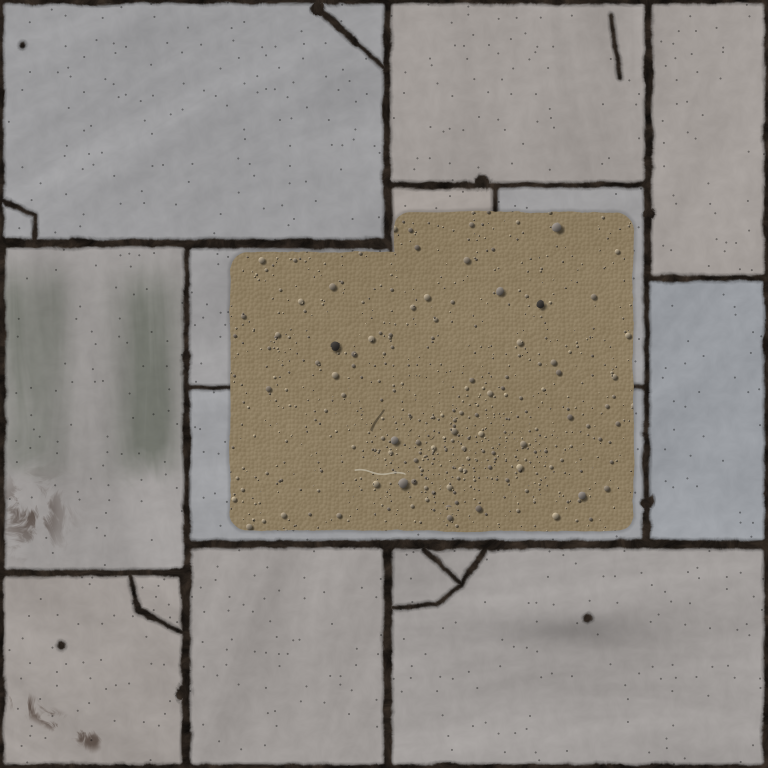
Reproduce this texture procedurally as a Shadertoy shader.

```glsl
vec2 hash2(vec2 p) {
  vec3 h = fract(p.xyx * vec3(.1031, .103, .0973));
  h += dot(h, h.yzx + 33.33);
  return fract((h.xx + h.yz) * h.zy);
}

// Nearest feature point: offset, distance, random id
vec4 cell(vec2 p) {
  vec4 best = vec4(9);
  for (int k = 0; k < 9; k++) {
    vec2 c = floor(p) + vec2(k % 3, k / 3) - 1.;
    vec2 o = p - c - .15 - .7 * hash2(c);
    if (length(o) < best.z) best = vec4(o, length(o), hash2(c + 71.).x);
  }
  return best;
}

// Layered, warped sines, roughly -1 to 1
float waves(vec2 p) {
  float sum = 0., amp = .6;
  for (int i = 0; i < 5; i++) {
    p = mat2(.8, .6, -.6, .8) * p * 1.9 + 1.7;
    p += .7 * sin(p.yx * .8 + float(i));
    sum += amp * sin(p.x) * sin(p.y);
    amp *= .6;
  }
  return sum;
}

float roundBox(vec2 p, vec4 b, float r) {
  vec2 q = abs(p - .5 * (b.xy + b.zw)) - .5 * (b.zw - b.xy) + r;
  return length(max(q, 0.)) + min(max(q.x, q.y), 0.) - r;
}

float segment(vec2 p, vec4 s) {
  vec2 a = p - s.xy, b = s.zw - s.xy;
  return length(a - b * clamp(dot(a, b) / dot(b, b), 0., 1.));
}

// Keeps the closest slab: its distance, warmth and vein angle
void slab(vec2 p, vec4 box, float warmth, float angle, inout vec3 nearest) {
  float d = roundBox(p, box, .006);
  if (d < nearest.x) nearest = vec3(d, warmth, angle);
}

void pebble(inout vec3 col, vec2 o, float r, vec3 tone, float px) {
  col *= .5 + .5 * smoothstep(r * .5, r * 1.4, length(o - r * vec2(.6, -.6)));
  float light = .8 + .4 * dot(o / r, vec2(-.6, .7));
  col = mix(tone * light, col, smoothstep(-px, px, length(o) - r));
}

vec3 paving(vec2 p, float px) {
  vec2 w = p + .0015 * vec2(waves(p * 45.), waves(p * 45. + 9.));
  vec3 m = vec3(1);
  slab(w, vec4(.003, .687, .501, .997), -.01, .5, m);
  slab(w, vec4(.507, .761, .841, .997), .014, 1.7, m);
  slab(w, vec4(.847, .64, .997, .997), .015, 1.5, m);
  slab(w, vec4(.005, .257, .241, .68), .005, 1.6, m);
  slab(w, vec4(.245, .497, .507, .678), -.005, .1, m);
  slab(w, vec4(.509, .497, .643, .757), .02, .2, m);
  slab(w, vec4(.646, .497, .84, .757), -.006, .3, m);
  slab(w, vec4(.245, .295, .84, .494), -.015, .1, m);
  slab(w, vec4(.844, .295, .997, .636), -.025, .8, m);
  slab(w, vec4(.003, .003, .238, .251), .016, -.6, m);
  slab(w, vec4(.246, .003, .501, .288), .01, 1.2, m);
  slab(w, vec4(.509, .003, .996, .287), .008, .1, m);

  // Veins, mottling and pits
  float c = cos(m.z), s = sin(m.z);
  vec2 along = mat2(c, -s, s, c) * p;
  vec3 col = vec3(.615, .605, .602) + m.y * vec3(.6, -.3, -1.2);
  col += .035 * waves(along * vec2(3, 13) + m.z * 9.);
  col += .014 * (waves(p * 9. + m.z * 5.) + waves(p * 75.));
  vec4 pit = cell(p * 62.);
  if (pit.w < .22) col *= .65 + .35 * smoothstep(.03, .13, pit.z);

  // Green weathering, rust and a grey band
  float green = .6 + .5 * cos((p.x - .04) * 42.);
  green *= smoothstep(.36, .42, p.y + .02 * waves(p * 14.)) * (1. - smoothstep(.6, .68, p.y));
  green *= step(p.x, .242) * (.8 + .4 * waves(p * vec2(22, 3)));
  col *= 1. - clamp(green, 0., 1.) * vec3(.3, .27, .31);
  vec2 r = p - vec2(.04, .33);
  float rust = exp(-600. * dot(r, r)) + 1. - smoothstep(.004, .018, segment(w, vec4(.01, .095, .12, .035)));
  col *= 1. - vec3(.4, .45, .48) * min(rust, 1.) * smoothstep(-.1, .6, waves(p * 38.));
  vec2 band = (p - vec2(.74, .18)) / vec2(.09, .018);
  col *= 1. - .14 * exp(-dot(band, band));

  // Broken corners, chips and dirt-filled joints
  vec4 cracks[10] = vec4[10](vec4(.413, .99, .5, .912), vec4(0, .74, .045, .72),
    vec4(.045, .72, .046, .686), vec4(.17, .251, .18, .205), vec4(.18, .205, .238, .176),
    vec4(.511, .208, .568, .214), vec4(.568, .214, .6, .238), vec4(.6, .238, .632, .288),
    vec4(.552, .285, .6, .24), vec4(.795, .98, .808, .9));
  vec3 chips[8] = vec3[8](vec3(.413, .988, .011), vec3(.627, .762, .01), vec3(.846, .72, .009),
    vec3(.24, .1, .012), vec3(.842, .345, .009), vec3(.03, .941, .004),
    vec3(.08, .159, .005), vec3(.765, .195, .005));
  float gap = -m.x, ragged = .75 + .4 * waves(p * 50.);
  for (int i = 0; i < 10; i++) gap = min(gap, segment(w, cracks[i]) - .0015);
  gap -= .003 * max(waves(p * 24.), 0.);
  for (int i = 0; i < 8; i++) gap = min(gap, length(w - chips[i].xy) - chips[i].z * ragged);
  col *= .65 + .35 * smoothstep(0., .006, gap);
  vec3 dirt = vec3(.19, .16, .135) * ragged;
  return mix(dirt, col, smoothstep(-px, .0015 + px, gap));
}

vec3 sand(vec2 p, float px) {
  vec3 col = vec3(.54, .48, .375) + .012 * (waves(p * 5.) + waves(p * 85.));
  col += .07 * (cell(p * 190.).z - cell(p * 190. + vec2(.28, -.28)).z);
  // Scattered grit, densest low and right of centre
  vec2 heap = (p - vec2(.6, .415)) / vec2(.11, .06);
  float density = .13 + .55 * exp(-dot(heap, heap));
  for (int i = 0; i < 3; i++) {
    float scale = 42. * pow(1.75, float(i));
    vec4 grit = cell(p * scale + float(i) * 17.);
    float size = (.06 + .12 * fract(grit.w * 37.)) / scale;
    vec3 tone = mix(vec3(.5, .46, .42), vec3(.76, .7, .59), fract(grit.w * 91.));
    if (grit.w < density) pebble(col, grit.xy / scale, size, tone, px);
  }
  // Larger stones
  vec3 stones[7] = vec3[7](vec3(.436, .549, .006), vec3(.704, .604, .005), vec3(.725, .704, .006),
    vec3(.514, .427, .005), vec3(.758, .355, .005), vec3(.651, .621, .005), vec3(.525, .371, .006));
  vec2 rough = p + .001 * waves(p * 90.);
  for (int i = 0; i < 7; i++)
    pebble(col, rough - stones[i].xy, stones[i].z, vec3(.56, .53, .5) * (i < 2 ? .46 : 1.), px);
  // Twigs
  vec2 bent = p + .002 * sin(p.yx * 130.);
  float grass = segment(bent, vec4(.498, .467, .485, .44));
  col *= .65 + .35 * smoothstep(.0005, .0015 + px, grass);
  float straw = segment(bent, vec4(.463, .387, .526, .382));
  return mix(col, vec3(.72, .69, .62), .8 - .8 * smoothstep(.0003, .001 + px, straw));
}

void mainImage(out vec4 fragColor, in vec2 fragCoord) {
  vec2 p = fragCoord / iResolution.xy;
  float px = .7 / iResolution.y;
  // Stepped sand patch with a ragged rim
  vec2 w = p + .002 * vec2(waves(p * 18.), waves(p * 18. + 4.));
  float rim = min(roundBox(w, vec4(.3, .309, .824, .672), .022), roundBox(w, vec4(.513, .309, .825, .724), .022));
  vec3 stone = paving(p, px) * (.85 + .15 * smoothstep(0., .006, rim));
  fragColor = vec4(mix(sand(p, px), stone, smoothstep(-px, px, rim)), 1);
}
```
